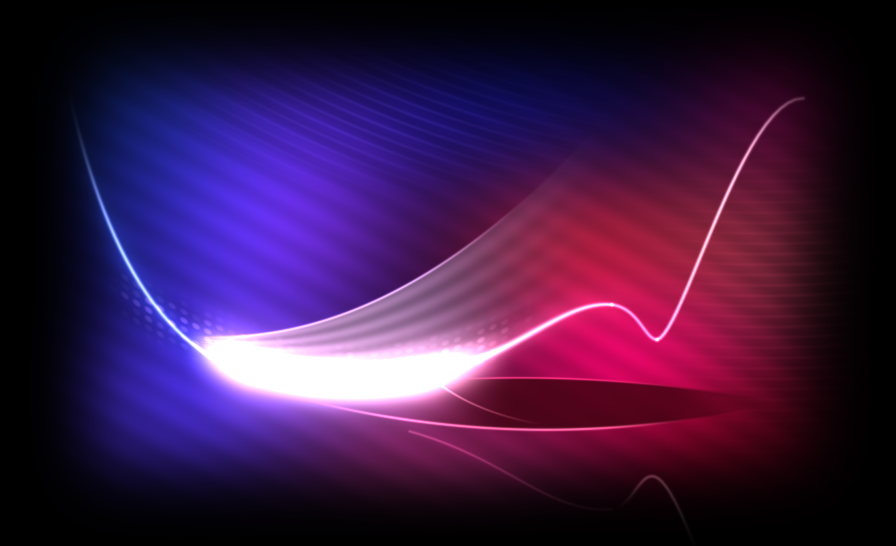
Reproduce this background procedurally as a Shadertoy shader.

```glsl
// Abstract light ribbons: soft violet and magenta clouds on black, crossed by
// a white-hot parabolic core, a translucent striped sheet and thin curves.
// Clouds are Gaussians; curves are parabolas or sampled cubic Beziers.

float cloud(vec2 p, vec2 center, vec2 radius) {
    vec2 q = (p - center) / radius;
    return exp(-dot(q, q));
}

// Soft line profile, never thinner than a pixel
float glowLine(float d, float width) {
    float w = max(width, 0.8 / iResolution.y);
    return exp(-d * d / (w * w));
}

vec2 cubic(vec2 a, vec2 b, vec2 c, vec2 d, float t) {
    float s = 1.0 - t;
    return s * s * s * a + 3.0 * s * s * t * b + 3.0 * s * t * t * c + t * t * t * d;
}

// Distance to a cubic Bezier (x) and the curve parameter there (y)
vec2 curve(vec2 p, vec2 a, vec2 b, vec2 c, vec2 d) {
    vec2 best = vec2(9.0, 0.0), last = a;
    for (int i = 1; i <= 24; i++) {
        vec2 next = cubic(a, b, c, d, float(i) / 24.0), e = next - last;
        float h = clamp(dot(p - last, e) / dot(e, e), 0.0, 1.0);
        float dist = length(p - last - e * h);
        if (dist < best.x) best = vec2(dist, (float(i) - 1.0 + h) / 24.0);
        last = next;
    }
    return best;
}

// Signed distance above the parabola y = base + bend * (x - mid)^2
float parabola(vec2 p, float base, float bend, float mid) {
    float x = p.x - mid, slope = 2.0 * bend * x;
    return (p.y - base - bend * x * x) / sqrt(1.0 + slope * slope);
}

float hash(vec2 p) {
    return fract(sin(dot(p, vec2(127.1, 311.7))) * 43758.5);
}

vec3 background(vec2 p) {
    vec3 c = vec3(0.006, 0.002, 0.012);
    c += vec3(0.34, 0.10, 0.50) * cloud(p, vec2(0.55, 0.58), vec2(0.23, 0.25));
    c += vec3(0.07, 0.10, 0.48) * cloud(p, vec2(0.38, 0.58), vec2(0.25, 0.29));
    c += vec3(0.03, 0.04, 0.32) * cloud(p, vec2(0.88, 0.79), vec2(0.38, 0.17));
    c += vec3(0.00, 0.05, 0.10) * cloud(p, vec2(0.27, 0.78), vec2(0.16, 0.18));
    c += vec3(0.20, 0.12, 0.58) * cloud(p, vec2(0.36, 0.27), vec2(0.24, 0.15));
    c += vec3(0.52, 0.09, 0.13) * cloud(p, vec2(1.07, 0.56), vec2(0.23, 0.15));
    c += vec3(0.68, 0.00, 0.33) * cloud(p, vec2(1.13, 0.35), vec2(0.24, 0.15));
    c += vec3(0.26, 0.12, 0.12) * cloud(p, vec2(1.36, 0.53), vec2(0.17, 0.19));
    c += vec3(0.20, 0.00, 0.09) * cloud(p, vec2(1.41, 0.76), vec2(0.18, 0.22));
    c += vec3(0.24, 0.00, 0.03) * cloud(p, vec2(1.27, 0.23), vec2(0.24, 0.13));
    c += vec3(0.40, 0.10, 0.26) * cloud(p, vec2(0.80, 0.18), vec2(0.25, 0.11));
    // Woven diagonal bands and fine threads
    c *= 1.0 + 0.05 * sin(110.0 * (p.y + 0.55 * p.x));
    float threads = pow(0.5 + 0.5 * sin(330.0 * parabola(p, 0.72, 0.3, 1.4)), 4.0);
    c += vec3(0.05, 0.04, 0.09) * threads * cloud(p, vec2(0.70, 0.78), vec2(0.25, 0.09));
    c += vec3(0.06, 0.02, 0.03) * threads * cloud(p, vec2(1.42, 0.47), vec2(0.15, 0.20));
    return c;
}

void mainImage(out vec4 fragColor, in vec2 fragCoord) {
    vec2 p = fragCoord / iResolution.xy * vec2(1.64, 1.0);
    vec3 col = background(p);
    float core = parabola(p, 0.300, 0.75, 0.65);
    float edge = parabola(p, 0.383, 0.80, 0.40);
    float lower = parabola(p, 0.213, 0.28, 1.00);
    float upper = parabola(p, 0.308, -0.20, 0.95);

    // Translucent sheet between its upper edge and the core
    float across = core / (core - edge + 0.001);
    float sheet = smoothstep(0.004, -0.004, edge) * smoothstep(-0.02, 0.02, core);
    sheet *= smoothstep(0.33, 0.44, p.x) * smoothstep(1.12, 0.62, p.x);
    float streaks = 0.88 + 0.12 * sin(34.0 * across + 3.0 * p.x);
    col = mix(col, vec3(0.76, 0.60, 0.76) * streaks, 0.85 * sheet);
    float edgeFade = smoothstep(0.36, 0.50, p.x) * smoothstep(0.98, 0.72, p.x);
    col += vec3(0.60, 0.50, 0.65) * glowLine(edge, 0.0025) * edgeFade;

    // Dark fold under the core, with its two rims
    float fold = smoothstep(-0.003, 0.003, lower) * smoothstep(0.004, -0.004, upper);
    fold *= smoothstep(0.72, 0.95, p.x) * smoothstep(1.45, 1.20, p.x);
    col = mix(col, vec3(0.24, 0.01, 0.06), 0.8 * fold);
    float rimFade = smoothstep(0.55, 0.75, p.x) * smoothstep(1.28, 1.05, p.x);
    col += vec3(0.75, 0.40, 0.52) * glowLine(lower, 0.0025) * rimFade;
    float topFade = smoothstep(0.84, 0.92, p.x) * smoothstep(1.32, 1.0, p.x);
    col += vec3(0.50, 0.15, 0.28) * glowLine(upper, 0.002) * topFade;

    // White-hot core with a wide pink halo and scattered sparkles
    float span = smoothstep(0.33, 0.46, p.x) * smoothstep(0.95, 0.74, p.x);
    col += vec3(0.50, 0.34, 0.46) * exp(-core * core / 0.0055) * span;
    col += vec3(1.60, 1.50, 1.55) * exp(-core * core / 0.0010) * span;
    vec2 grid = vec2(p.x, core) * vec2(46.0, 70.0);
    float dots = smoothstep(0.45, 0.15, length(fract(grid) - 0.5)) * hash(floor(grid));
    float dotBand = exp(-pow((core - 0.025) / 0.03, 2.0));
    dotBand *= smoothstep(0.18, 0.30, p.x) * smoothstep(1.03, 0.85, p.x);
    col += vec3(0.26, 0.18, 0.24) * dots * dotBand;

    // Bright main thread: left descent, crest, dip and right ascent
    vec2 left = curve(p, vec2(0.12, 0.86), vec2(0.17, 0.62), vec2(0.25, 0.43), vec2(0.385, 0.347));
    vec2 rise = curve(p, vec2(0.79, 0.315), vec2(0.95, 0.35), vec2(1.03, 0.45), vec2(1.12, 0.442));
    vec2 dip = curve(p, vec2(1.12, 0.442), vec2(1.17, 0.435), vec2(1.18, 0.378), vec2(1.203, 0.378));
    vec2 climb = curve(p, vec2(1.203, 0.378), vec2(1.25, 0.39), vec2(1.36, 0.82), vec2(1.47, 0.82));
    float leftFade = smoothstep(0.0, 0.55, left.y);
    col += vec3(0.60, 0.70, 0.90) * glowLine(left.x, 0.0035) * leftFade;
    col += vec3(0.06, 0.14, 0.30) * exp(-left.x * 60.0) * leftFade;
    col += vec3(0.90, 0.80, 0.85) * glowLine(rise.x, mix(0.007, 0.003, rise.y));
    col += vec3(0.45, 0.20, 0.30) * exp(-rise.x * 38.0) * (1.0 - 0.7 * rise.y);
    col += vec3(0.75, 0.60, 0.68) * glowLine(dip.x, 0.003);
    col += vec3(0.85, 0.75, 0.78) * glowLine(climb.x, 0.0032) * (1.0 - 0.7 * smoothstep(0.55, 1.0, climb.y));

    // Faint stray thread and mirrored thread below
    vec2 stray = curve(p, vec2(0.80, 0.30), vec2(0.85, 0.26), vec2(0.92, 0.235), vec2(0.99, 0.223));
    vec2 mirror = curve(p, vec2(0.75, 0.21), vec2(0.93, 0.16), vec2(1.00, 0.06), vec2(1.12, 0.067));
    vec2 peak = curve(p, vec2(1.12, 0.067), vec2(1.18, 0.075), vec2(1.18, 0.24), vec2(1.275, -0.01));
    col += vec3(0.55, 0.35, 0.40) * glowLine(stray.x, 0.002) * (1.0 - stray.y);
    col += vec3(0.26, 0.12, 0.18) * glowLine(mirror.x, 0.0025) * (1.0 - 0.6 * mirror.y);
    col += vec3(0.32, 0.24, 0.26) * glowLine(peak.x, 0.003) * smoothstep(0.0, 0.5, peak.y);

    // Fade to black at the borders
    col *= smoothstep(0.03, 0.24, p.x) * smoothstep(1.64, 1.40, p.x);
    col *= smoothstep(-0.03, 0.20, p.y) * smoothstep(1.03, 0.78, p.y);
    fragColor = vec4(clamp(col, 0.0, 1.0), 1.0);
}
```
